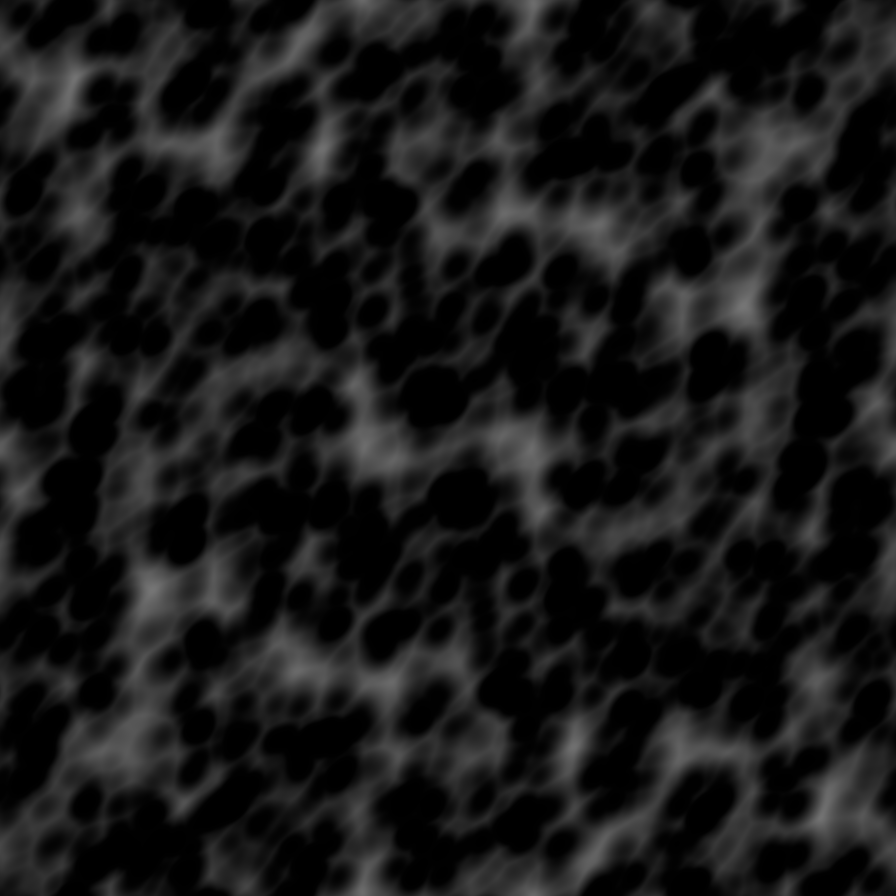
Give the GLSL for this texture, as a WebGL 1 fragment shader.

```glsl
precision highp float;
// Soft grey web around black hollows, slightly stretched along a rising diagonal.
// Smooth cellular noise in two wrapping octaves is averaged with its
// half-turn copy, then both ends of the range are softly compressed.

uniform vec2 u_resolution;

vec2 hash2(vec2 cell) {
  vec2 s = vec2(dot(cell, vec2(127.1, 311.7)), dot(cell, vec2(269.5, 183.3)));
  return fract(sin(s) * 43758.55);
}

// Smooth distance to the nearest scattered point: low in hollows, high on ridges.
float cellRidges(vec2 uv, float repeats, float stretch, float seed) {
  vec2 p = uv * repeats;
  vec2 base = floor(p);
  float nearness = 0.0;
  for (int y = -2; y <= 2; y++) {
    for (int x = -2; x <= 2; x++) {
      vec2 cell = base + vec2(float(x), float(y));
      vec2 d = cell + 0.05 + 0.9 * hash2(mod(cell, repeats) + seed) - p;
      float along = dot(d, vec2(0.64, 0.77));
      float across = dot(d, vec2(0.77, -0.64));
      nearness += exp(-16.0 * (along * along / stretch + across * across * stretch));
    }
  }
  return -log(nearness + 1e-6);
}

float web(vec2 uv) {
  return cellRidges(uv, 12.0, 1.2, 3.0) + 0.65 * cellRidges(uv, 25.0, 1.6, 41.0);
}

void main() {
  vec2 uv = gl_FragCoord.xy / u_resolution;

  // The half-turn copy makes the web symmetric about the centre.
  float ridges = 0.5 * (web(uv) + web(1.0 - uv));

  // Rounded toe into black, gentle shoulder on the bright knots.
  float level = 0.064 * ridges - 0.262;
  float grey = 0.5 * (level + sqrt(level * level + 0.0004));
  gl_FragColor = vec4(vec3(grey / (1.0 + 0.8 * grey)), 1.0);
}
```
